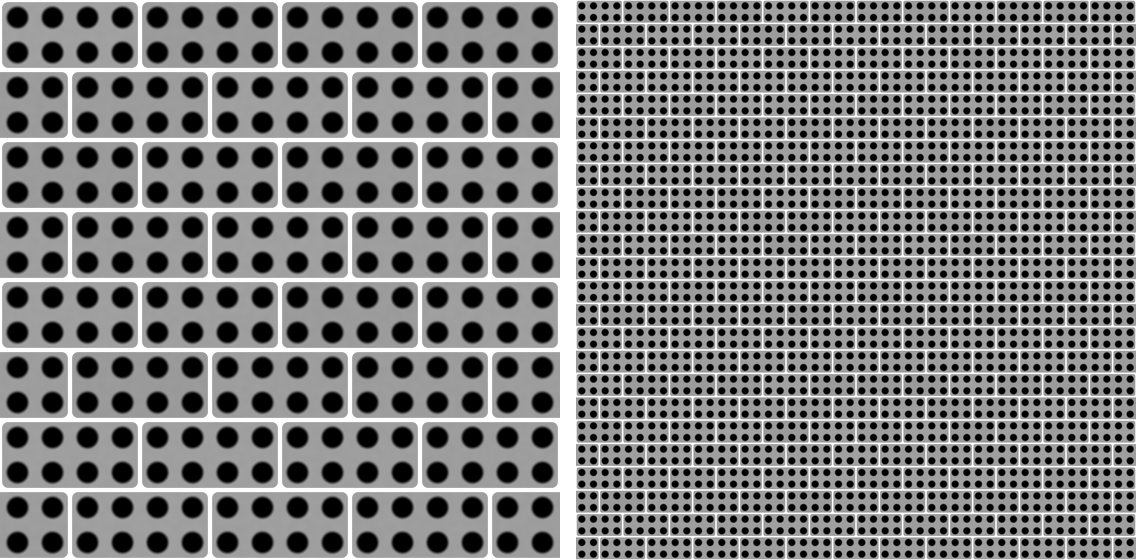
Left, the tile; right, the same tile 3 across and 3 down.
A three.js fragment shader for this pattern:

```glsl
// Running-bond wall of rounded grey bricks with white joints, each brick pierced
// by two rows of four soft black holes. Bricks are rounded-box distances, holes
// are radial fades on a finer grid, and wrapped gradient noise adds faint grain.

varying vec2 vUv;

const float ROWS = 8.0;             // courses up the tile
const float COLUMNS = 4.0;          // bricks across the tile
const float HOLES = 16.0;           // holes along each side of the tile
const float JOINT = 0.0625;         // joint width, in course heights
const float CORNER = 0.083;         // corner radius, in course heights
const float HOLE_INNER = 0.242;     // start of the hole fade, in hole cells
const float HOLE_OUTER = 0.366;     // end of the hole fade, in hole cells
const float TONE_SPREAD = 0.03;     // grey range between bricks
const float GRAIN_CELLS = 64.0;     // grain cells across the tile
const float GRAIN_STRENGTH = 0.012;
const vec3 BRICK_COLOR = vec3(0.618);
const vec3 JOINT_COLOR = vec3(1.0);
const vec3 HOLE_COLOR = vec3(0.0);

float hash(vec2 p) {
  vec3 q = fract(vec3(p.xyx) * 0.1031);
  q += dot(q, q.yzx + 33.33);
  return fract((q.x + q.y) * q.z);
}

// Dot product of a lattice gradient with the offset, wrapped at the period
float gradientAt(vec2 cell, vec2 offset, float period) {
  float angle = 6.28319 * hash(mod(cell, period) + 7.0);
  return dot(vec2(cos(angle), sin(angle)), offset);
}

float gradientNoise(vec2 p, float period) {
  vec2 i = floor(p);
  vec2 f = p - i;
  vec2 u = f * f * f * (f * (f * 6.0 - 15.0) + 10.0);
  vec2 e = vec2(1.0, 0.0);
  float bottom = mix(gradientAt(i, f, period),
                     gradientAt(i + e, f - e, period), u.x);
  float top = mix(gradientAt(i + e.yx, f - e.yx, period),
                  gradientAt(i + 1.0, f - 1.0, period), u.x);
  return mix(bottom, top, u.y);
}

float roundedBox(vec2 p, vec2 halfSize, float radius) {
  vec2 q = abs(p) - halfSize + radius;
  return length(max(q, 0.0)) + min(max(q.x, q.y), 0.0) - radius;
}

void main() {
  // Brick layout: every other course, from the bottom one, shifts by half
  float row = floor(vUv.y * ROWS);
  float shift = 0.5 * (1.0 - mod(row, 2.0));
  vec2 grid = vec2(vUv.x * COLUMNS + shift, vUv.y * ROWS);
  vec2 brickId = vec2(mod(floor(grid.x), COLUMNS), mod(row, ROWS));

  // Brick outline, measured in course heights
  vec2 brickSize = vec2(ROWS / COLUMNS, 1.0);
  vec2 local = (fract(grid) - 0.5) * brickSize;
  float edge = roundedBox(local, 0.5 * (brickSize - JOINT), CORNER);
  float pixel = max(fwidth(vUv.x), fwidth(vUv.y)) * ROWS;
  float brickMask = 1.0 - smoothstep(-0.6 * pixel, 0.6 * pixel, edge);

  // Brick tone and grain
  float tone = (hash(brickId + 19.0) - 0.5) * TONE_SPREAD;
  float grain = gradientNoise(vUv * GRAIN_CELLS, GRAIN_CELLS) * GRAIN_STRENGTH;
  vec3 brick = BRICK_COLOR + tone + grain;

  // Soft round holes
  float radius = length(fract(vUv * HOLES) - 0.5);
  brick = mix(HOLE_COLOR, brick, smoothstep(HOLE_INNER, HOLE_OUTER, radius));

  gl_FragColor = vec4(mix(JOINT_COLOR, brick, brickMask), 1.0);
}
```
